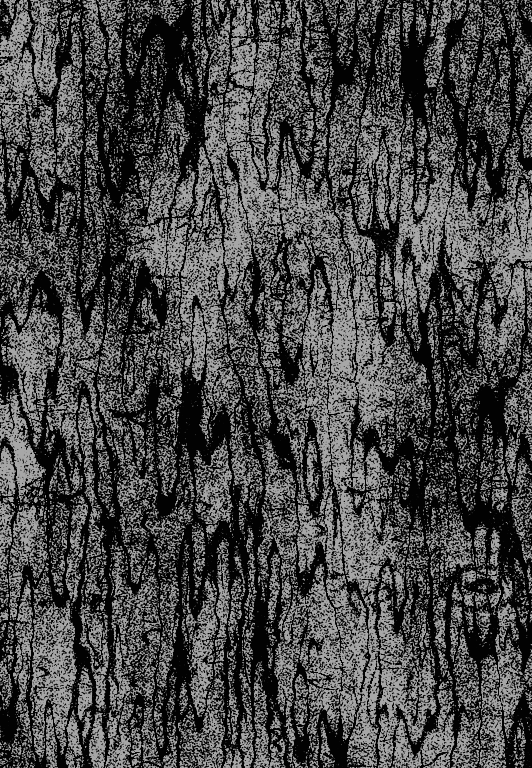
Reproduce this texture procedurally as a Shadertoy shader.

```glsl
const vec3 PIT_COLOR = vec3(0.008);
const vec3 BARK_COLOR = vec3(0.655);
const float GRAIN_SCALE = 440.0;
const float GRAIN_EDGE = 0.07;
const float BASE_TONE = 0.06;
const float PATCH_DEPTH = 0.36;
const float CRACK_DEPTH = 0.62;
const vec2 PATCH_SCALE = vec2(7.0, 3.2);
const vec2 FURROW_SCALE = vec2(31.0, 5.5);
const vec2 FIBRE_SCALE = vec2(68.0, 11.0);
const vec2 CROSS_SCALE = vec2(17.0, 58.0);
const vec2 KNOT_CENTER = vec2(0.625, 0.235);
const vec2 KNOT_RADIUS = vec2(0.043, 0.023);
const int SUBSAMPLES = 3;

// Integer hash giving a unit gradient per lattice point
vec2 gradientAt(ivec2 cell) {
    uvec2 q = uvec2(cell + 32768);
    uint h = q.x * 1597334677u ^ q.y * 3812015801u;
    h = (h ^ (h >> 15)) * 2246822519u;
    h = (h ^ (h >> 13)) * 3266489917u;
    h ^= h >> 16;
    float angle = float(h & 65535u) * 6.28318 / 65536.0;
    return vec2(cos(angle), sin(angle));
}

float gradientNoise(vec2 p) {
    vec2 base = floor(p);
    vec2 f = p - base;
    ivec2 cell = ivec2(base);
    vec2 u = f * f * f * (f * (f * 6.0 - 15.0) + 10.0);
    float a = dot(gradientAt(cell), f);
    float b = dot(gradientAt(cell + ivec2(1, 0)), f - vec2(1.0, 0.0));
    float c = dot(gradientAt(cell + ivec2(0, 1)), f - vec2(0.0, 1.0));
    float d = dot(gradientAt(cell + ivec2(1, 1)), f - vec2(1.0, 1.0));
    return mix(mix(a, b, u.x), mix(c, d, u.x), u.y);
}

// Dark line along the zero crossings of a noise field
float crack(vec2 p, float width) {
    return 1.0 - smoothstep(width * 0.5, width * 1.4, abs(gradientNoise(p)));
}

// Oval rings that fade away from the knot
float knotRings(vec2 p) {
    vec2 d = (p - KNOT_CENTER) / KNOT_RADIUS;
    float r = length(d) + 0.35 * gradientNoise(p * 38.0);
    float rings = smoothstep(0.1, 0.8, sin(r * 7.5 - 1.0));
    return rings * exp(-0.45 * r * r);
}

// Share of lit grain: broad patches cut by furrows and cross cracks
float barkTone(vec2 p) {
    vec2 bent = p;
    bent.x += 0.018 * gradientNoise(p * vec2(9.0, 5.0));
    bent.x += 0.006 * gradientNoise(p * 46.0 + 13.0);
    bent.y += 0.010 * gradientNoise(p * 24.0 + 71.0);

    float broad = gradientNoise(bent * PATCH_SCALE + 5.3);
    float streak = gradientNoise(bent * vec2(24.0, 7.0) + 41.7);
    float fleck = gradientNoise(p * vec2(95.0, 62.0) + 17.1);
    float wear = gradientNoise(p * vec2(16.0, 11.0) + 29.4);

    float furrow = crack(bent * FURROW_SCALE + 3.7, 0.055 + 0.09 * max(wear - broad * 0.4, -0.3));
    float fibre = crack(bent * FIBRE_SCALE + 91.2, 0.055);
    fibre *= smoothstep(-0.1, 0.2, wear + 0.08);
    float cross = crack(bent * CROSS_SCALE + 57.9, 0.05);
    cross *= smoothstep(0.02, 0.25, gradientNoise(p * vec2(22.0, 17.0) + 63.5));

    float cuts = max(max(furrow, fibre * 0.8), max(cross * 0.75, knotRings(p)));
    float plate = BASE_TONE + PATCH_DEPTH * broad + 0.22 * streak + 0.30 * fleck;
    return plate - CRACK_DEPTH * cuts;
}

// Fine speckle on a turned lattice
float grain(vec2 p) {
    vec2 q = mat2(0.84, 0.54, -0.54, 0.84) * p * GRAIN_SCALE;
    return gradientNoise(q + 7.7) + 0.4 * gradientNoise(q * 0.53 + 101.3);
}

void mainImage(out vec4 fragColor, in vec2 fragCoord) {
    float tone = barkTone(fragCoord / iResolution.y);

    // Average the hard-edged speckle over the pixel
    float lit = 0.0;
    for (int j = 0; j < SUBSAMPLES; j++) {
        for (int i = 0; i < SUBSAMPLES; i++) {
            vec2 offset = (vec2(i, j) + 0.5) / float(SUBSAMPLES) - 0.5;
            vec2 p = (fragCoord + offset) / iResolution.y;
            lit += smoothstep(-GRAIN_EDGE, GRAIN_EDGE, tone + grain(p));
        }
    }
    lit /= float(SUBSAMPLES * SUBSAMPLES);
    fragColor = vec4(mix(PIT_COLOR, BARK_COLOR, lit), 1.0);
}
```
